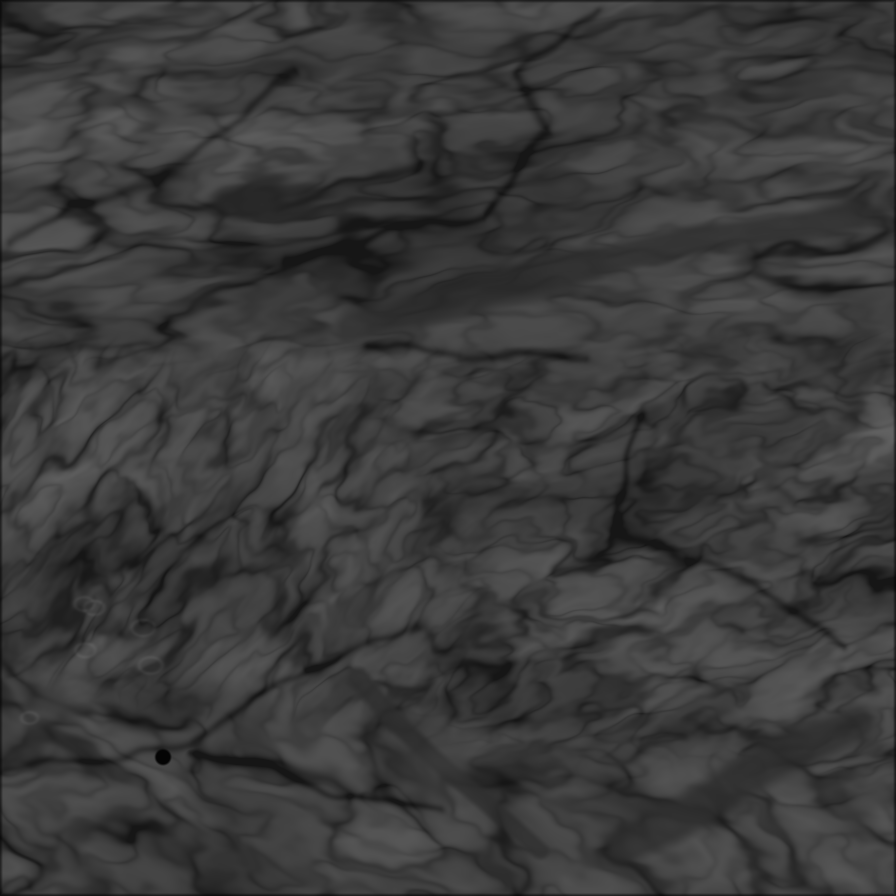
Reproduce this texture map procedurally as a WebGL 2 fragment shader.

```glsl
#version 300 es
precision highp float;

uniform vec2 u_resolution;
out vec4 fragColor;

// Main watercourses, each as start.xy, end.xy
const vec4 RIVERS[12] = vec4[12](
  vec4(.67, 1., .59, .91), vec4(.59, .91, .61, .85), vec4(.61, .85, .53, .76),
  vec4(.53, .76, .32, .71), vec4(.02, .73, .17, .80), vec4(.17, .80, .34, .92),
  vec4(.00, .13, .20, .17), vec4(.20, .17, .46, .30), vec4(.20, .16, .50, .09),
  vec4(.42, .61, .65, .61), vec4(.72, .54, .69, .41), vec4(.69, .41, .94, .28));

vec2 hash2(vec2 p) {
  vec3 h = fract(p.xyx * vec3(.1031, .1030, .0973));
  h += dot(h, h.yzx + 33.33);
  return fract((h.xx + h.yz) * h.zy);
}

float cornerSlope(vec2 cell, vec2 offset, vec2 f) {
  float angle = 6.2832 * hash2(cell + offset + 71.0).x;
  return dot(vec2(cos(angle), sin(angle)), f - offset);
}

float gradientNoise(vec2 p) {
  vec2 cell = floor(p), f = fract(p);
  vec2 s = f * f * f * (f * (f * 6.0 - 15.0) + 10.0);
  return mix(
    mix(cornerSlope(cell, vec2(0, 0), f), cornerSlope(cell, vec2(1, 0), f), s.x),
    mix(cornerSlope(cell, vec2(0, 1), f), cornerSlope(cell, vec2(1, 1), f), s.x), s.y);
}

vec2 warp(vec2 p) {
  return vec2(gradientNoise(p + 13.7), gradientNoise(p + 57.3));
}

// Round-bottomed valley: 0 on a zero line of the noise, 1 beside it
float valley(vec2 p, float width) {
  float n = gradientNoise(p);
  return n * n / (n * n + width * width);
}

// Eroded ground whose valleys run along the given angle
float erodedGround(vec2 p, float angle, vec2 scale) {
  vec2 along = vec2(cos(angle), sin(angle));
  vec2 q = vec2(dot(p, along), dot(p, vec2(-along.y, along.x))) * scale;
  q += .55 * warp(q * .8) + .28 * warp(q * 2.1) + .11 * warp(q * 5.0);
  float branching = smoothstep(-.3, .2, gradientNoise(q * .6 + 31.0));
  float height = .06 * valley(q * .5 + 5.0, .05);
  height += .12 * mix(.62, valley(q, .1), .45 + .55 * branching);
  height += .065 * valley(q * 1.9 + 9.0, .13);
  height += .11 * gradientNoise(q * .42 + 40.0);
  height += .06 * gradientNoise(q * 1.5 + 22.0);
  return height + .028 * gradientNoise(q * 4.5);
}

float segmentDistance(vec2 p, vec2 a, vec2 b) {
  vec2 d = b - a;
  return length(p - a - d * clamp(dot(p - a, d) / dot(d, d), 0.0, 1.0));
}

// Coverage of a broad, level valley floor
float valleyFloor(vec2 p, vec2 a, vec2 b, float radius) {
  return 1.0 - smoothstep(radius * .5, radius * 1.3, segmentDistance(p, a, b));
}

void main() {
  vec2 p = gl_FragCoord.xy / u_resolution;
  vec2 bent = p + .025 * warp(p * 5.0) + .012 * warp(p * 14.0) + .005 * warp(p * 32.0);

  // Four regions, each with its own drainage direction
  float upper = erodedGround(p, .12, vec2(6.0, 16.0));
  float left = erodedGround(p + 3.0, .85, vec2(9.0, 17.0));
  float right = erodedGround(p + 5.0, .25, vec2(9.0, 17.0));
  float lower = erodedGround(p + 7.0, -.3, vec2(7.0, 12.0));
  float middle = mix(left, right, smoothstep(-.05, .05, bent.x - .5 + .6 * max(bent.y - .42, 0.0)));
  float grey = mix(middle, upper, smoothstep(.56, .64, bent.y));
  grey = .085 + mix(lower, grey, smoothstep(.15, .22, bent.y - .12 * (.5 - p.x)));

  // Smooth plains
  vec2 gentle = p + .02 * warp(p * 5.0);
  float plain = max(valleyFloor(gentle, vec2(.40, .635), vec2(.66, .71), .022),
                    valleyFloor(gentle, vec2(.66, .71), vec2(.95, .76), .018));
  plain = max(plain, valleyFloor(gentle, vec2(.40, .24), vec2(.60, .05), .011));
  plain = max(plain, valleyFloor(gentle, vec2(.70, .06), vec2(.96, .19), .022));
  grey = mix(grey, .18 + .04 * gradientNoise(p * vec2(9.0, 30.0)), .75 * plain);

  // Rivers cut into the ground
  float river = 1.0;
  for (int i = 0; i < 12; i++)
    river = min(river, segmentDistance(bent, RIVERS[i].xy, RIVERS[i].zw));
  grey -= .09 * exp(-river * river / .00003) + .025 * exp(-river / .012);

  // Faint crater rims in the lower left
  for (int i = 0; i < 6; i++) {
    vec2 place = hash2(vec2(i, 4.0));
    vec2 d = p - vec2(.01, .19) - place * vec2(.20, .15);
    float rim = length(d * vec2(.85, 1.2)) - .007 - .005 * place.x;
    grey += .045 * exp(-rim * rim / .000006);
  }

  grey = clamp(grey, .085, .38);

  // Round pit and dark border
  grey = mix(.015, grey, smoothstep(.007, .0105, length(p - vec2(.182, .155))));
  vec2 edge = min(p, 1.0 - p);
  grey *= mix(.45, 1.0, smoothstep(.0, .004, min(edge.x, edge.y)));

  fragColor = vec4(vec3(grey), 1.0);
}
```
